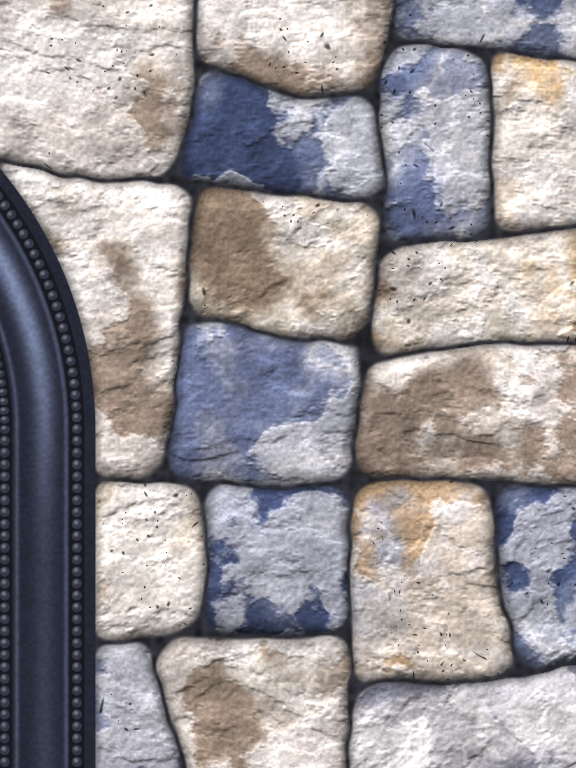
Give the GLSL for this texture, as a Shadertoy shader.

```glsl
#define SEED 4.0
#define STONE_AREA 0.066
#define ROUNDING 0.034
#define RELIEF 0.34
#define EPS 0.002
#define PALE vec3(0.89, 0.87, 0.87)
#define TAN vec3(0.74, 0.68, 0.61)
#define BLUE_GREY vec3(0.62, 0.63, 0.70)
#define SLATE vec3(0.40, 0.43, 0.53)
#define OCHRE vec3(0.74, 0.56, 0.34)
#define MORTAR vec3(0.20, 0.20, 0.23)
#define IRON vec3(0.15, 0.16, 0.21)

float hash(vec2 p) {
    return fract(sin(dot(p, vec2(12.9898, 78.233))) * 43758.5453);
}

float noise(vec2 p) {
    vec2 i = floor(p), f = fract(p);
    f = f * f * (3.0 - 2.0 * f);
    return mix(mix(hash(i), hash(i + vec2(1, 0)), f.x),
               mix(hash(i + vec2(0, 1)), hash(i + vec2(1, 1)), f.x), f.y);
}

float fbm(vec2 p) {
    float sum = 0.0, amp = 0.49;
    for (int i = 0; i < 6; i++) {
        sum += amp * noise(p);
        p = mat2(1.6, 1.2, -1.2, 1.6) * p + 3.7;
        amp *= 0.52;
    }
    return sum;
}

float smin(float a, float b, float k) {
    float h = max(k - abs(a - b), 0.0) / k;
    return min(a, b) - h * h * k * 0.25;
}

// Iron arch: x = depth inside its outer edge, y = length along it
vec2 arch(vec2 p) {
    vec2 q = vec2(p.x + 0.404, max(p.y - 0.44, 0.0));
    return vec2(0.528 - length(q), min(p.y, 0.44) + 0.528 * atan(q.y, q.x));
}

// Split the wall by slanted cuts; returns the depth inside the stone
float stoneDepth(vec2 p, out float id, out vec2 centre) {
    vec2 warp = vec2(noise(p * 8.0), noise(p * 8.0 + 31.0)) - 0.5;
    vec2 rough = vec2(noise(p * 38.0), noise(p * 38.0 + 17.0)) - 0.5;
    vec2 q = p + 0.032 * warp + 0.006 * rough;
    vec2 lo = vec2(0.07, -0.05), hi = vec2(0.82, 1.06);
    float d = 1.0;
    id = 1.0;
    for (int i = 0; i < 7; i++) {
        vec2 size = hi - lo;
        if (size.x * size.y < STONE_AREA) break;
        vec2 key = vec2(id, SEED);
        bool upright = size.x > size.y * mix(0.85, 1.35, hash(key + 0.3));
        vec2 axis = upright ? vec2(1, 0) : vec2(0, 1);
        vec2 cut = mix(lo, hi, mix(vec2(0.5), vec2(mix(0.38, 0.62, hash(key))), axis));
        float slant = (hash(key + 0.7) - 0.5) * (0.08 + 0.08 * float(i));
        float side = dot(q - cut, normalize(axis + slant * axis.yx));
        d = smin(d, abs(side), ROUNDING);
        if (side > 0.0) lo = mix(lo, cut, axis);
        else hi = mix(hi, cut, axis);
        id = id * 2.0 + step(0.0, side);
    }
    centre = 0.5 * (lo + hi);
    return smin(d, 0.003 - arch(p).x, 0.02) + 0.001;
}

// Pale crust that flakes off in ragged patches
float crustMask(vec2 p, float id) {
    return smoothstep(0.47, 0.53, fbm((p + id * 5.3) * 10.0));
}

// Domed stone with broken ledges, flaked crust and a rough skin
float height(vec2 p) {
    float id;
    vec2 centre;
    float d = max(stoneDepth(p, id, centre), 0.0);
    float a = 0.9 * (hash(vec2(id, 8.0)) - 0.3);
    vec2 q = mat2(cos(a), -sin(a), sin(a), cos(a)) * p * vec2(6.0, 10.0) + id * 3.7;
    float n = fbm(q), t = n * 7.0;
    float ledge = (floor(t) + smoothstep(0.6, 1.0, fract(t))) / 7.0;
    return 0.018 * (1.0 - exp(-d / 0.012)) + 0.026 * ledge + 0.03 * n
         + 0.003 * crustMask(p, id) + 0.0022 * noise(p * 170.0);
}

vec3 stoneColour(vec2 p, float d, float id, vec2 centre) {
    // Warm and pale towards the upper left, cool towards the lower right
    float tone = 0.65 * hash(vec2(id, 2.0)) + 0.25 * centre.x + 0.15 * (1.0 - centre.y);
    vec3 col = mix(PALE * vec3(0.98, 0.96, 0.93), TAN, smoothstep(0.26, 0.38, tone));
    col = mix(col, BLUE_GREY, smoothstep(0.40, 0.48, tone));
    col = mix(col, SLATE, smoothstep(0.60, 0.72, tone));

    // Ochre stains, blue and brown soiling, pale crust and veins
    vec2 q = p + id * 5.3;
    float soil = fbm(q * 6.0 + 40.0), mottle = fbm(q * 28.0 + 7.0);
    float stained = step(0.72, hash(vec2(id, 5.0))) * (1.0 - smoothstep(0.5, 0.62, tone));
    col = mix(col, OCHRE, 0.65 * stained * smoothstep(0.42, 0.60, fbm(q * 7.0 + 80.0)));
    vec3 dirt = mix(vec3(0.66, 0.61, 0.57), vec3(0.63, 0.67, 0.77), smoothstep(0.35, 0.5, tone));
    col *= mix(vec3(1), dirt, smoothstep(0.50, 0.38, soil));
    col = mix(col, PALE, 0.58 * crustMask(p, id));
    col = mix(col, PALE, 0.50 * (1.0 - smoothstep(0.0, 0.035, abs(soil - 0.53))));
    col *= 0.76 + 0.48 * mottle;

    // Sparse pits, clustered on a few stones
    vec2 g = p * 80.0 + 2.5 * vec2(noise(p * 30.0), noise(p * 30.0 + 5.0));
    vec2 cell = floor(g);
    vec2 jitter = 0.3 + 0.4 * vec2(hash(cell), hash(cell + 9.0));
    float pit = 1.0 - smoothstep(0.04, 0.28 * hash(cell + 2.0) + 0.06, length(fract(g) - jitter));
    pit *= step(0.7, hash(cell + 4.0)) * step(0.75, hash(vec2(id, 6.0)));
    col *= 1.0 - 0.6 * pit * smoothstep(0.42, 0.55, noise(p * 13.0));

    // Light from the upper left, grain and darkened rims
    float h = height(p);
    vec2 slope = vec2(height(p + vec2(EPS, 0)) - h, height(p + vec2(0, EPS)) - h) / EPS;
    float light = 1.05 + RELIEF * dot(slope, vec2(0.45, -0.9));
    col *= clamp(light, 0.5, 1.28) * (0.92 + 0.16 * noise(p * 330.0));
    return col * mix(0.55, 1.0, smoothstep(0.0, 0.018, d));
}

// Glossy iron moulding with two rows of beads
vec3 ironColour(vec2 p, vec2 a) {
    float shine = 0.25 + 0.9 * smoothstep(0.25, 0.65, p.y);
    float gloss = exp(-pow((a.x - 0.066) / 0.014, 2.0));
    float edge = exp(-pow((a.x - 0.038) / 0.003, 2.0)) + exp(-pow((a.x - 0.102) / 0.003, 2.0));
    vec3 col = IRON + vec3(0.30, 0.33, 0.40) * (gloss * shine + 0.45 * edge);
    for (int i = 0; i < 2; i++) {
        float across = a.x - (i == 0 ? 0.024 : 0.118);
        vec2 b = vec2(across, (fract(a.y / 0.0155) - 0.5) * 0.0155);
        float row = 1.0 - smoothstep(0.009, 0.011, abs(across));
        float bead = 1.0 - smoothstep(0.0055, 0.0075, length(b));
        float glint = 1.0 - smoothstep(0.0, 0.005, length(b - vec2(0.001, 0.002)));
        col = mix(col, vec3(0.10, 0.10, 0.13), row);
        col = mix(col, vec3(0.21, 0.22, 0.27) + 0.25 * glint, bead);
    }
    return col * (0.92 + 0.16 * noise(p * 250.0));
}

void mainImage(out vec4 fragColor, in vec2 fragCoord) {
    vec2 p = fragCoord / iResolution.y;
    float id;
    vec2 centre;
    float d = stoneDepth(p, id, centre);
    vec2 a = arch(p);
    vec3 mortar = MORTAR * (0.7 + 0.6 * noise(p * 120.0)) * smoothstep(-0.012, 0.03, d + 0.02);
    vec3 col = mix(mortar, stoneColour(p, d, id, centre), smoothstep(0.001, 0.006, d));
    col = mix(col, ironColour(p, a), smoothstep(-0.001, 0.001, a.x));
    fragColor = vec4(clamp(col, 0.0, 1.0), 1.0);
}
```
